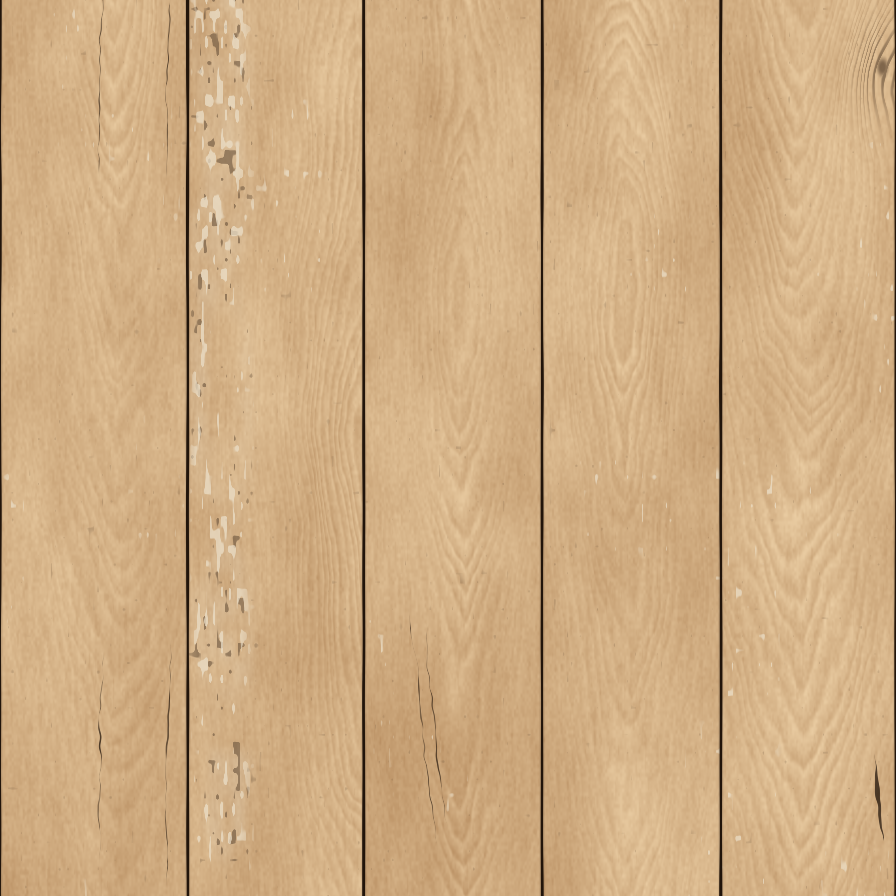
Reproduce this texture procedurally as a WebGL 1 fragment shader.

```glsl
precision highp float;
uniform vec2 u_resolution;

#define PLANKS 5
#define GAP_HALF_WIDTH 0.0015
#define RING_FREQ 25.0
#define RING_STRETCH 5.0
#define RING_CONTRAST 0.50
#define FIBRE_CONTRAST 0.38
#define BROAD_CONTRAST 0.62
#define CRACKS 7
#define KNOT vec2(0.985, 0.925)

const vec3 WOOD_DARK = vec3(0.768, 0.615, 0.442);
const vec3 WOOD_LIGHT = vec3(0.880, 0.755, 0.588);
const vec3 BROWN = vec3(0.41, 0.32, 0.23);
const vec3 GAP_COLOR = vec3(0.13, 0.08, 0.04);
const vec3 PAINT = vec3(0.92, 0.87, 0.78);

float hash(vec2 p) {
  vec3 q = fract(p.xyx * vec3(0.1031, 0.1030, 0.0973));
  q += dot(q, q.yzx + 33.33);
  return fract((q.x + q.y) * q.z);
}

float noise(vec2 p) {
  vec2 i = floor(p), f = fract(p);
  f = f * f * (3.0 - 2.0 * f);
  return mix(mix(hash(i), hash(i + vec2(1.0, 0.0)), f.x),
             mix(hash(i + vec2(0.0, 1.0)), hash(i + 1.0), f.x), f.y);
}

// Left edge of a plank; the boards differ slightly in width
float seamX(float i) {
  return i < 0.5 ? 0.0 : min(0.2 * i + 0.0028 + 0.0066 / i, 1.0);
}

// Centre of the growth rings (xy) and width of the clear grain (z)
vec3 heartOf(float plank) {
  if (plank < 0.5) return vec3(0.132, 1.15, 0.045);
  if (plank < 1.5) return vec3(0.405, 0.50, 0.075);
  if (plank < 2.5) return vec3(0.515, 0.68, 0.030);
  if (plank < 3.5) return vec3(0.700, 0.62, 0.048);
  return vec3(0.895, 1.30, 0.075);
}

// Stretched rings that form cathedral arches, bent around the knot
float ringPattern(vec2 p, vec2 heart, float seed, float knotDist) {
  vec2 d = p - heart;
  d.x += 0.026 * (noise(p * vec2(5.0, 7.0) + seed) - 0.5);
  float r = length(vec3(d.x * RING_STRETCH, d.y, 0.1)) + 1.5 * abs(d.x);
  r += 0.13 * (noise(p * vec2(11.0, 4.0) + seed) - 0.5);
  r += 0.040 * (noise(p * vec2(40.0, 13.0) + seed) - 0.5);
  r += 0.012 * (noise(p * vec2(110.0, 50.0) + seed) - 0.5);
  r += 0.22 * exp(-knotDist * knotDist / 0.002);
  float phase = 6.2832 * RING_FREQ * (r + 0.011 * sin(r * 31.0));
  return 0.5 + 0.5 * sin(phase + 0.6 * sin(phase));
}

// Tapered, wandering splits along the grain
float cracks(vec2 p, float aa) {
  float cover = 0.0;
  for (int k = 0; k < CRACKS; k++) {
    float i = float(k), side = mod(i, 2.0), group = floor(i / 2.0);
    vec2 c = vec2(0.113 + 0.074 * side, 0.15 + 0.77 * group);
    float lean = 0.01, halfLen = 0.11 + 0.05 * hash(vec2(i, 3.0));
    if (group > 1.5) { c = vec2(0.472 + 0.014 * side, 0.19); lean = -0.11; }
    if (group > 2.5) { c = vec2(0.979, 0.11); lean = -0.09; halfLen = 0.05; }
    float t = (p.y - c.y) / halfLen;
    float wander = 0.005 * (noise(vec2(p.y * 20.0, i * 7.0)) - 0.5);
    wander += 0.002 * (noise(vec2(p.y * 90.0, i * 9.0)) - 0.5);
    float width = mix(0.0008, 0.0026, step(2.5, group)) * (1.0 - t * t);
    width *= 0.2 + noise(vec2(p.y * 60.0, i * 5.0));
    float dist = abs(p.x - c.x - lean * (p.y - c.y) - wander);
    float line = 1.0 - smoothstep(width - aa, width + aa, dist);
    line *= 0.45 + 0.55 * noise(vec2(p.y * 35.0, i * 3.0));
    cover = max(cover, line * step(abs(t), 1.0) * smoothstep(0.0, 0.0004, width));
  }
  return cover;
}

void main() {
  vec2 p = gl_FragCoord.xy / u_resolution;
  float aa = 0.6 / u_resolution.x;

  // Plank index and distance to the nearest seam
  float plank = 0.0, seam = 1.0;
  for (int k = 0; k <= PLANKS; k++) {
    float x = seamX(float(k));
    if (k < PLANKS && p.x >= x) plank = float(k);
    seam = min(seam, abs(p.x - x));
  }
  float seed = plank * 17.3;
  vec3 heart = heartOf(plank);

  // Grain that fades in and out, fibres, pores and broad tone
  float knotDist = plank > 3.5 ? length((p - KNOT) * vec2(1.0, 0.6)) : 1.0;
  float rings = ringPattern(p, heart.xy, seed, knotDist);
  float spread = (p.x - heart.x) / heart.z;
  float clear = exp(-spread * spread);
  float ringMask = (0.2 + 0.8 * clear) * (0.45 + 0.9 * noise(p * vec2(16.0, 7.0) + seed + 5.0));
  float fibre = noise(p * vec2(270.0, 30.0) + seed) - 0.5;
  float speck = noise(p * vec2(420.0, 230.0) + seed) - 0.5;
  float pores = smoothstep(0.72, 0.92, noise(p * vec2(300.0, 75.0) + seed + 3.0));
  float broad = noise(p * vec2(13.0, 3.0) + seed) + 0.6 * noise(p * vec2(30.0, 14.0) + seed) - 0.8;
  float tone = 0.44 + 0.17 * clear + RING_CONTRAST * (rings - 0.5) * ringMask;
  tone += FIBRE_CONTRAST * (0.6 * fibre + 0.8 * speck - 0.4 * pores) + BROAD_CONTRAST * broad;
  vec3 color = mix(WOOD_DARK, WOOD_LIGHT, tone);

  // Worn paint, dense on the left side of the second plank
  float zone = smoothstep(0.205, 0.222, p.x) * (1.0 - smoothstep(0.262, 0.295, p.x));
  float patches = smoothstep(0.2, 0.65, noise(p * vec2(24.0, 10.0) + 4.0));
  float limit = 0.90 - 0.20 * zone * patches;
  float fleck = smoothstep(limit, limit + 0.07, noise(p * vec2(230.0, 62.0) + 9.0));
  fleck *= max(zone, smoothstep(0.6, 0.8, noise(p * vec2(12.0, 7.0) + 2.0)));
  float chipLimit = 0.93 - 0.13 * zone * patches;
  float chip = smoothstep(chipLimit, chipLimit + 0.08, noise(p * vec2(210.0, 100.0) + 31.0));
  float wash = zone * patches * noise(p * vec2(75.0, 40.0) + 12.0);
  color = mix(color, PAINT, 0.3 * wash);
  color = mix(color, BROWN, chip * (0.25 + 0.35 * zone));
  color = mix(color, PAINT, 0.75 * fleck);

  // Knot, splits and gaps
  float knotRings = smoothstep(0.55, 0.95, 1.0 - rings) * exp(-knotDist * knotDist / 0.0008);
  float core = 1.0 - smoothstep(0.002, 0.009, knotDist);
  color = mix(color, BROWN, max(0.7 * knotRings, 0.8 * core));
  color = mix(color, GAP_COLOR, 0.8 * cracks(p, aa));
  color = mix(color, BROWN, 0.25 * (1.0 - smoothstep(0.001, 0.004, seam)));
  float gap = GAP_HALF_WIDTH * (0.7 + 0.6 * noise(vec2(p.y * 14.0, seed)));
  color = mix(GAP_COLOR, color, smoothstep(gap - aa, gap + aa, seam));
  gl_FragColor = vec4(color, 1.0);
}
```
